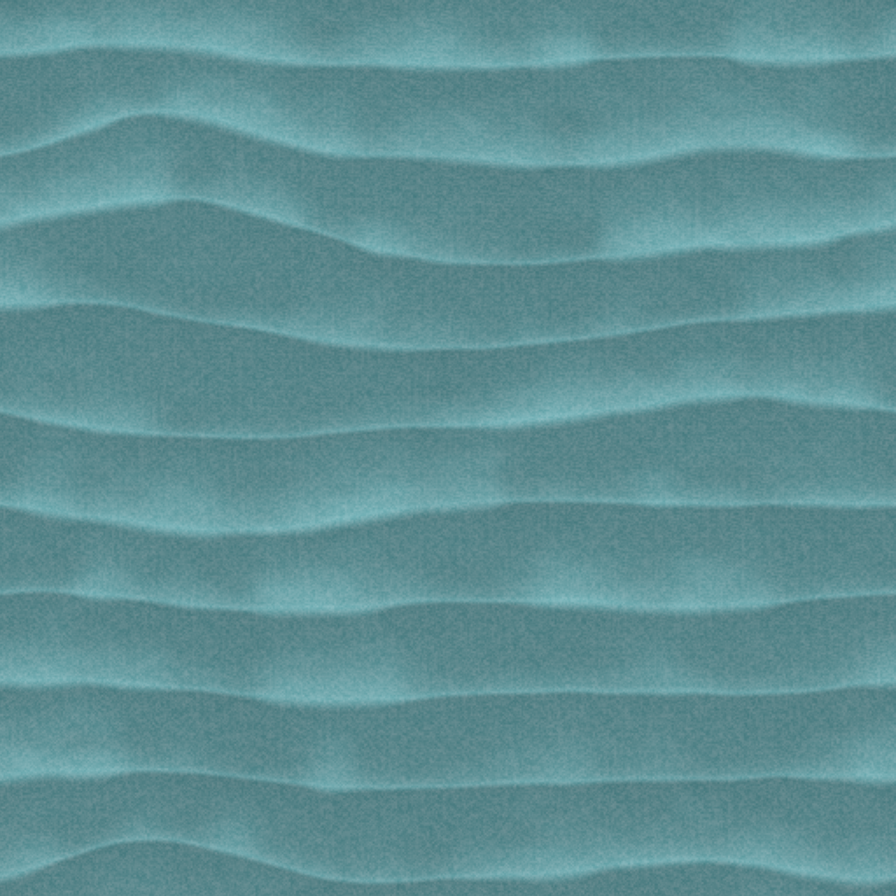
A WebGL 1 fragment shader for this texture:

```glsl
precision highp float;
// Wind-rippled teal sand: ten wavy crests stacked down a seamless tile.
// Each crest is a short harmonic series whose strengths swell from row to row;
// patchy light pools above a crest, shade lies under it, and grain covers all.

uniform vec2 u_resolution;

const float TAU = 6.2831853;
const float ROWS = 10.0;            // crests down the tile
const float ROW_OFFSET = -0.33;     // vertical shift, in rows
const float ROW_DRIFT = 0.055;      // uneven spacing, in rows
const float WOBBLE = 0.09;          // small irregularity of each crest
const float EDGE_SHARP = 0.045;     // crest edge softness, in rows
const float EDGE_SOFT = 0.15;
const float RIM_WIDTH = 0.045;      // bright rim, in rows
const float RIM_LIGHT = 0.30;
const float SHADE_DEPTH = 0.045;
const vec3 SAND = vec3(0.352, 0.530, 0.548);
const vec3 GLOW = vec3(0.475, 0.695, 0.715);
const vec3 GRAIN_TINT = vec3(0.155, 0.080, 0.078);

float hash(vec2 p) {
  return fract(sin(dot(p, vec2(127.1, 311.7))) * 43758.5453);
}

// Value noise that wraps after the given number of cells.
float noise(vec2 p, vec2 period) {
  vec2 i = floor(p);
  vec2 f = fract(p);
  f = f * f * (3.0 - 2.0 * f);
  vec2 a = mod(i, period);
  vec2 b = mod(i + 1.0, period);
  return mix(mix(hash(a), hash(vec2(b.x, a.y)), f.x),
             mix(hash(vec2(a.x, b.y)), hash(b), f.x), f.y);
}

float swell(float row, float center, float width) {
  float t = (row - center) / width;
  return exp(-t * t);
}

// Downward displacement of a crest, in rows.
float crestOffset(float x, float row) {
  float a = TAU * x;
  float last = swell(row, 10.4, 1.0);
  float cos1 = -0.08 - 0.20 * swell(row, 3.8, 1.2) + 0.10 * swell(row, 5.8, 1.2);
  float sin1 = -0.25 * swell(row, 2.8, 1.2) + 0.21 * swell(row, 5.2, 1.2) - 0.06 * last;
  float cos2 = 0.13 * swell(row, 2.4, 1.0) - 0.08 * swell(row, 6.5, 1.0) + 0.14 * last;
  float sin2 = -0.04 + 0.09 * swell(row, 5.0, 0.7) - 0.06 * last;
  float cos3 = 0.10 * swell(row, 2.0, 0.7) + 0.07 * last;
  float wobble = 0.7 * noise(vec2(x * 9.0, row * 5.0), vec2(9.0, 64.0))
               + 0.3 * noise(vec2(x * 22.0, row * 9.0), vec2(22.0, 128.0)) - 0.5;
  return cos1 * cos(a) + sin1 * sin(a) + cos2 * cos(2.0 * a) + sin2 * sin(2.0 * a)
       + cos3 * cos(3.0 * a) + WOBBLE * wobble - ROW_DRIFT * sin(TAU * row / ROWS);
}

void main() {
  vec2 uv = gl_FragCoord.xy / u_resolution;
  float down = (1.0 - uv.y) * ROWS;

  // Clouds break up the glow in both directions.
  float cloud = 0.6 * noise(uv * vec2(14.0, 30.0), vec2(14.0, 30.0))
              + 0.4 * noise(uv * vec2(34.0, 64.0), vec2(34.0, 64.0));

  // Sum light and shade from every crest, with one wrapped at each end.
  float light = 0.0;
  float shade = 0.0;
  for (int i = 0; i < 12; i++) {
    float level = float(i);
    float row = mod(level - 1.0, ROWS) + 1.0;
    float above = level + ROW_OFFSET + crestOffset(uv.x, row) - down;
    float height = max(above, 0.0);

    // Patches widen and strengthen the glow and blur the edge along a crest.
    float patchy = 0.65 * noise(vec2(uv.x * 8.0, row * 3.0 + 20.0), vec2(8.0, 64.0))
                 + 0.35 * noise(vec2(uv.x * 19.0, row * 7.0 + 40.0), vec2(19.0, 128.0));
    patchy = smoothstep(0.2, 0.8, patchy);
    float rise = smoothstep(-mix(EDGE_SHARP, EDGE_SOFT, patchy * patchy), 0.03, above);
    float spread = mix(0.14, 0.38, patchy) * mix(0.75, 1.25, cloud);
    float pool = mix(0.42, 0.90, patchy) * mix(0.85, 1.15, cloud);
    pool *= exp(-pow(height / spread, 1.4));
    float rim = RIM_LIGHT * (1.0 - 0.6 * patchy) * exp(-pow(height / RIM_WIDTH, 2.0));
    light += rise * (pool + rim);
    shade += (1.0 - rise) * exp(min(above, 0.0) / 0.30);
  }

  // Grain: single specks, slightly larger clumps and a trace of mottling.
  float speck = noise(uv * 512.0 + 0.5, vec2(512.0)) - 0.5;
  float clump = noise(uv * 330.0 + 0.37, vec2(330.0)) - 0.5;
  float mottle = noise(uv * 150.0 + 0.71, vec2(150.0)) - 0.5;
  float grain = 0.50 * speck + 0.50 * clump + 0.15 * mottle;

  vec3 color = mix(SAND, GLOW, clamp(light, 0.0, 1.1));
  color *= 1.0 - SHADE_DEPTH * shade + 0.03 * (cloud - 0.5);
  color += GRAIN_TINT * grain;
  gl_FragColor = vec4(color, 1.0);
}
```
